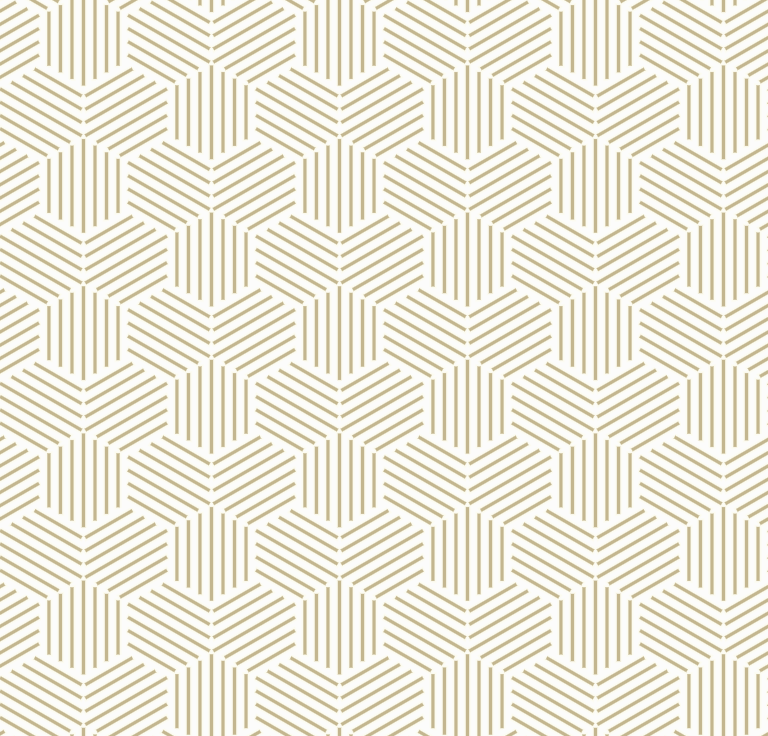
A Shadertoy shader for this pattern:

```glsl
// Hexagon weave: regular hexagons, each hatched with seven tan lines in one of three directions.

#define REPEATS vec2(3.0, 5.0)          // repeats across and down
#define ORIGIN vec2(0.1087, 0.3474)     // centre of one upright hexagon, in canvas units
#define SPACING 0.135                   // line pitch; one hexagon is 1 wide
#define LINE_HALF_WIDTH 0.0193
#define CENTRE_HALF_LENGTH 0.552        // half length of the middle line
#define SIDE_LINES 3.0                  // lines on each side of the middle one
#define EDGE_SOFTNESS 1.2               // edge blur in pixels
#define INK vec3(0.765, 0.715, 0.56)
#define CREAM vec3(0.99, 0.985, 0.94)
#define WHITE vec3(0.99, 0.99, 0.983)

const float SQRT3 = sqrt(3.0);
const float SIXTH_TURN = radians(60.0);

// Axial index of the hexagon containing p, by cube rounding.
vec2 hexCell(vec2 p) {
    float row = p.y * 2.0 / SQRT3;
    float column = p.x - 0.5 * row;
    vec3 cube = vec3(column, row, -column - row);
    vec3 cell = floor(cube + 0.5);
    vec3 error = abs(cell - cube);
    if (error.x > error.y && error.x > error.z) cell.x = -cell.y - cell.z;
    else if (error.y > error.z) cell.y = -cell.x - cell.z;
    return cell.xy;
}

vec2 hexCentre(vec2 cell) {
    return vec2(cell.x + 0.5 * cell.y, cell.y * 0.5 * SQRT3);
}

// Signed distance to the nearest hatch line of the hexagon around p.
float hatchDistance(vec2 p) {
    vec2 cell = hexCell(p);
    vec2 local = p - hexCentre(cell);

    // Three directions alternate along every row.
    float turn = SIXTH_TURN * mod(cell.x - cell.y, 3.0);
    vec2 axis = vec2(cos(turn), sin(turn));
    float across = dot(local, axis);
    float along = dot(local, vec2(-axis.y, axis.x));

    // Lines shorten outward so that their ends follow the hexagon.
    float offset = SPACING * clamp(floor(across / SPACING + 0.5), -SIDE_LINES, SIDE_LINES);
    float halfLength = CENTRE_HALF_LENGTH - abs(offset) / SQRT3;
    return max(abs(across - offset) - LINE_HALF_WIDTH, abs(along) - halfLength);
}

void mainImage(out vec4 fragColor, in vec2 fragCoord) {
    vec2 hexScale = REPEATS * vec2(3.0, SQRT3);
    vec2 p = (fragCoord / iResolution.xy - ORIGIN) * hexScale;
    float pixel = hexScale.x / iResolution.x;

    // Paper warms slightly beside the ink.
    float d = hatchDistance(p);
    vec3 paper = mix(CREAM, WHITE, smoothstep(0.008, 0.034, d));
    float ink = clamp(0.5 - d / (EDGE_SOFTNESS * pixel), 0.0, 1.0);
    fragColor = vec4(mix(paper, INK, ink), 1.0);
}
```
